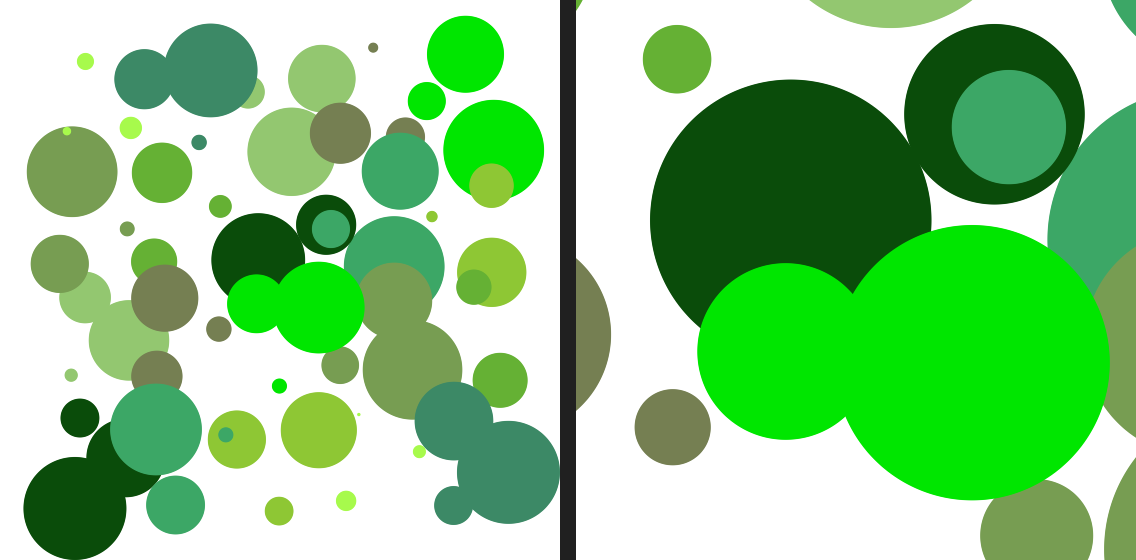
Left, the full canvas; right, a detail of the centre.
A WebGL 1 fragment shader for this pattern:

```glsl
precision highp float;
// Flat discs in ten greens, scattered over white with some overlaps.
// Twenty colour clusters sit on a 5 x 4 grid; each throws three discs of
// graded size around its centre, painted in a shuffled order.

uniform vec2 u_resolution;

float hash(float n) {
  return fract(sin(n * 12.9898 + 4.137) * 4375.85);
}

// rgb: disc colour, a: largest radius used with that colour
vec4 palette(float c) {
  if (c < 0.5) return vec4(0.04, 0.30, 0.04, 0.092);   // forest
  if (c < 1.5) return vec4(0.00, 0.90, 0.00, 0.090);   // vivid green
  if (c < 2.5) return vec4(0.235, 0.537, 0.40, 0.092); // teal
  if (c < 3.5) return vec4(0.235, 0.655, 0.40, 0.090); // sea green
  if (c < 4.5) return vec4(0.467, 0.616, 0.322, 0.089); // sage
  if (c < 5.5) return vec4(0.576, 0.78, 0.44, 0.079);  // pale green
  if (c < 6.5) return vec4(0.557, 0.78, 0.204, 0.068); // lime
  if (c < 7.5) return vec4(0.396, 0.694, 0.204, 0.054); // grass
  if (c < 8.5) return vec4(0.459, 0.498, 0.322, 0.060); // olive
  return vec4(0.655, 0.98, 0.30, 0.020);               // yellow green
}

void main() {
  float side = min(u_resolution.x, u_resolution.y);
  vec2 p = gl_FragCoord.xy / u_resolution;
  vec2 aspect = u_resolution / side;
  float edge = 0.6 / side;
  vec3 color = vec3(1.0);

  for (int i = 0; i < 60; i++) {
    // Shuffled paint order, split into cluster and member
    float n = mod(float(i) * 23.0 + 7.0, 60.0);
    float cluster = floor((n + 0.5) / 3.0);
    float member = n - 3.0 * cluster;
    float upper = step(9.5, cluster);

    // Every colour owns one cluster in each half of the canvas
    float hue = mod(cluster * 3.0 + upper * 4.0, 10.0);
    vec4 ink = palette(hue);

    // Six size ranks per colour, shared out between its two clusters
    float rank = 2.0 * member + mod(upper + hue, 2.0);
    float radius = ink.a * (1.0 - 0.85 * pow(rank / 5.0, 1.4));

    // Cluster centre plus a jittered three-armed spread
    float row = floor((cluster + 0.5) / 5.0);
    vec2 cell = vec2(cluster - 5.0 * row, row);
    float angle = 6.2832 * hash(cluster) + 2.0944 * member
                + 0.7 * (hash(n + 31.0) - 0.5);
    float reach = 0.9 + 0.4 * hash(n + 97.0);
    vec2 center = 0.075 + vec2(0.17, 0.2125) * (cell + 0.5)
                + reach * vec2(0.065, 0.08) * vec2(cos(angle), sin(angle));
    center = clamp(center, max(radius, 0.08), 1.0 - max(radius, 0.08));

    float d = length((p - center) * aspect) - radius;
    color = mix(color, ink.rgb, 1.0 - smoothstep(-edge, edge, d));
  }

  gl_FragColor = vec4(color, 1.0);
}
```
